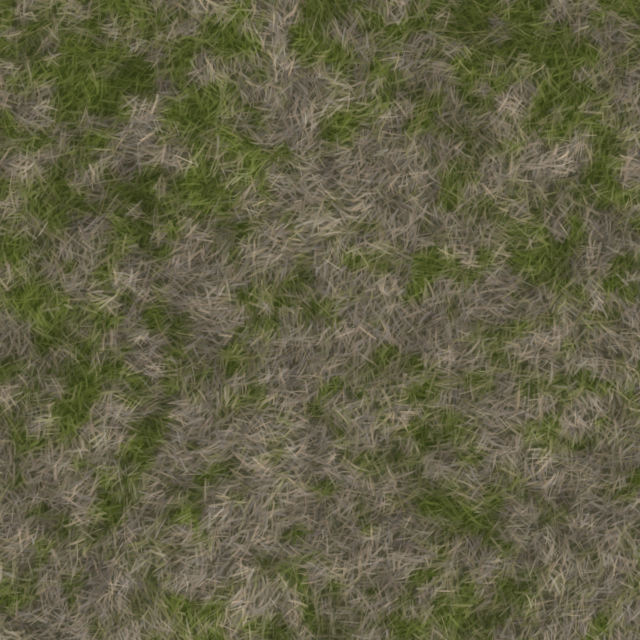
Reproduce this texture procedurally as a Shadertoy shader.

```glsl
const int LAYERS = 16;
const float CELL = 0.023;          // spacing of blades in one layer
const float BLADE_WIDTH = 0.0029;
const float STALK_CELL = 0.11;     // spacing of the long straws
const float STALK_WIDTH = 0.0026;
const float LEAN = 0.95;           // prevailing blade angle in radians
const float OPACITY = 0.60;

const vec3 STRAW = vec3(0.60, 0.53, 0.435);
const vec3 ASH = vec3(0.52, 0.495, 0.465);
const vec3 DARK_GREEN = vec3(0.225, 0.265, 0.085);
const vec3 PALE_GREEN = vec3(0.40, 0.425, 0.22);
const vec3 SOIL = vec3(0.285, 0.275, 0.205);
const vec3 DEEP_GREEN = vec3(0.20, 0.235, 0.09);
const vec3 GOLD = vec3(0.55, 0.485, 0.35);

float hash(vec2 p) {
    return fract(sin(dot(p, vec2(127.1, 311.7))) * 43758.5453);
}

float noise(vec2 p) {
    vec2 i = floor(p), f = fract(p);
    f = f * f * (3.0 - 2.0 * f);
    return mix(mix(hash(i), hash(i + vec2(1, 0)), f.x),
               mix(hash(i + vec2(0, 1)), hash(i + vec2(1, 1)), f.x), f.y);
}

vec2 turn(vec2 p, float a) {
    float c = cos(a), s = sin(a);
    return vec2(c * p.x + s * p.y, c * p.y - s * p.x);
}

// Faint broad meadow areas broken into small tufts
float greenness(vec2 p) {
    return 0.27 * noise(turn(p, 0.6) * 3.4 + 4.0)
         + 0.33 * noise(turn(p, 1.1) * 18.0 + 17.0)
         + 0.40 * noise(turn(p, 0.3) * 40.0 + 31.0);
}

// Lighter and darker clumps
float clump(vec2 p) {
    return 0.22 * noise(turn(p, 0.5) * 8.0 + 41.0)
         + 0.38 * noise(turn(p, 0.8) * 27.0 + 53.0)
         + 0.40 * noise(turn(p, 0.2) * 62.0 + 71.0);
}

float flowAngle(vec2 p) {
    return LEAN + 1.8 * (noise(p * 4.0 + 9.0) - 0.5)
                + 2.0 * (noise(p * 15.0 + 23.0) - 0.5);
}

// Coverage of a tapered, slightly bent blade centred at the origin
float blade(vec2 p, float angle, float halfLength, float width, float bend) {
    p = turn(p, angle);
    float t = p.x / halfLength;
    float taper = 1.0 - t * t;
    if (taper <= 0.0) return 0.0;
    float d = abs(p.y - bend * halfLength * t * t);
    return smoothstep(width, 0.0, d) * smoothstep(0.0, 0.8, taper);
}

vec3 bladeColor(vec2 root, vec2 id) {
    float pick = hash(id + 5.3);
    float tone = hash(id + 8.9);
    float green = smoothstep(0.38, 0.74, greenness(root) + 0.24 * (pick - 0.5));
    vec3 dry = mix(STRAW, ASH, hash(id + 2.7)) * mix(0.68, 1.12, tone);
    vec3 fresh = mix(DARK_GREEN, PALE_GREEN, tone);
    return mix(dry, fresh, green) * mix(0.64, 1.34, clump(root));
}

void mainImage(out vec4 fragColor, in vec2 fragCoord) {
    vec2 p = fragCoord / iResolution.y;

    // Shaded ground between the blades
    vec3 color = mix(SOIL, DEEP_GREEN, smoothstep(0.42, 0.68, greenness(p)));
    color *= mix(0.75, 1.25, clump(p));

    // Matted blades, brighter toward the top
    for (int layer = 0; layer < LAYERS; layer++) {
        float level = float(layer) / float(LAYERS - 1);
        vec2 seed = vec2(float(layer) * 37.0, float(layer) * 13.0);
        vec2 shift = vec2(hash(seed), hash(seed + 1.7));
        vec2 cell = floor(p / CELL + shift);
        for (int k = 0; k < 9; k++) {
            vec2 id = cell + vec2(k % 3 - 1, k / 3 - 1);
            vec2 key = id + seed;
            vec2 root = (id - shift + vec2(hash(key), hash(key + 3.1))) * CELL;
            vec2 toPixel = p - root;
            float halfLength = CELL * mix(0.35, 1.0, hash(key + 6.2));
            if (dot(toPixel, toPixel) > 1.2 * halfLength * halfLength) continue;
            float angle = flowAngle(root) + 2.4 * (hash(key + 4.4) - 0.5);
            float width = BLADE_WIDTH * mix(0.7, 1.3, hash(key + 7.5));
            float bend = 0.3 * (hash(key + 9.6) - 0.5);
            float cover = blade(toPixel, angle, halfLength, width, bend);
            if (cover <= 0.0) continue;
            vec3 tint = bladeColor(root, key) * mix(0.90, 1.06, level);
            color = mix(color, tint, cover * OPACITY);
        }
    }

    // Sparse long straws lying on top
    vec2 stalkCell = floor(p / STALK_CELL);
    for (int k = 0; k < 9; k++) {
        vec2 id = stalkCell + vec2(k % 3 - 1, k / 3 - 1);
        vec2 key = id + 211.0;
        vec2 root = (id + vec2(hash(key), hash(key + 3.1))) * STALK_CELL;
        float halfLength = STALK_CELL * mix(0.2, 0.55, hash(key + 6.2));
        float angle = LEAN + 2.6 * (hash(key + 4.4) - 0.5);
        float bend = 0.3 * (hash(key + 9.6) - 0.5);
        float cover = blade(p - root, angle, halfLength, STALK_WIDTH, bend);
        vec3 tint = mix(GOLD, PALE_GREEN, 0.6 * hash(key + 2.2));
        color = mix(color, tint, cover * 0.4);
    }

    fragColor = vec4(color, 1.0);
}
```
